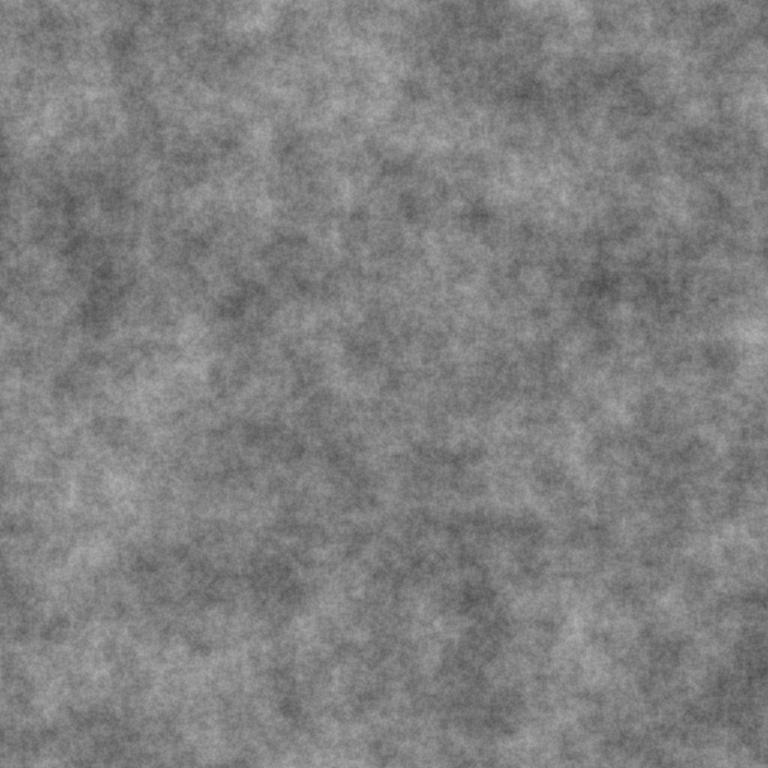
Write a Shadertoy shader that draws this texture.

```glsl
// Soft grey cloud texture: fractal gradient noise from broad blotches to fine grain.

const float MEAN_GREY = 0.502;
const float GREY_DEVIATION = 0.048;
const float NOISE_DEVIATION = 0.2156; // of one octave of gradient noise
const float BASE_FREQUENCY = 4.0;     // cells across the canvas
const float GAIN = 0.91;
const int OCTAVES = 7;

// Integer hash of a lattice cell, two values in -1..1
vec2 hash2(ivec2 cell, int seed) {
    uvec2 v = uvec2(cell + ivec2(seed * 1031, seed * 557));
    v = v * 1664525u + 1013904223u;
    v.x += v.y * 1664525u;
    v.y += v.x * 1664525u;
    v ^= v >> 16u;
    v.x += v.y * 1664525u;
    v.y += v.x * 1664525u;
    v ^= v >> 16u;
    return vec2(v & 65535u) / 32767.5 - 1.0;
}

// Slope of one lattice corner, seen from an offset to it
float cornerSlope(ivec2 cell, vec2 offset, int seed) {
    vec2 gradient = normalize(hash2(cell, seed) + 1e-4);
    return dot(gradient, offset);
}

float gradientNoise(vec2 p, int seed) {
    ivec2 cell = ivec2(floor(p));
    vec2 f = fract(p);
    vec2 w = f * f * f * (f * (f * 6.0 - 15.0) + 10.0);
    float a = cornerSlope(cell, f, seed);
    float b = cornerSlope(cell + ivec2(1, 0), f - vec2(1, 0), seed);
    float c = cornerSlope(cell + ivec2(0, 1), f - vec2(0, 1), seed);
    float d = cornerSlope(cell + ivec2(1, 1), f - vec2(1, 1), seed);
    return mix(mix(a, b, w.x), mix(c, d, w.x), w.y);
}

// Sum of octaves, scaled to unit deviation; the shift keeps lattice corners apart
float cloudNoise(vec2 p, float gain) {
    float sum = 0.0;
    float power = 0.0;
    float amplitude = 1.0;
    for (int i = 0; i < OCTAVES; i++) {
        sum += amplitude * gradientNoise(p, i + 1);
        power += amplitude * amplitude;
        amplitude *= gain;
        p = p * 2.0 + 0.5;
    }
    return sum / (NOISE_DEVIATION * sqrt(power));
}

void mainImage(out vec4 fragColor, in vec2 fragCoord) {
    vec2 uv = fragCoord / iResolution.y;
    float grey = MEAN_GREY + GREY_DEVIATION * cloudNoise(uv * BASE_FREQUENCY, GAIN);
    fragColor = vec4(vec3(clamp(grey, 0.0, 1.0)), 1.0);
}
```
